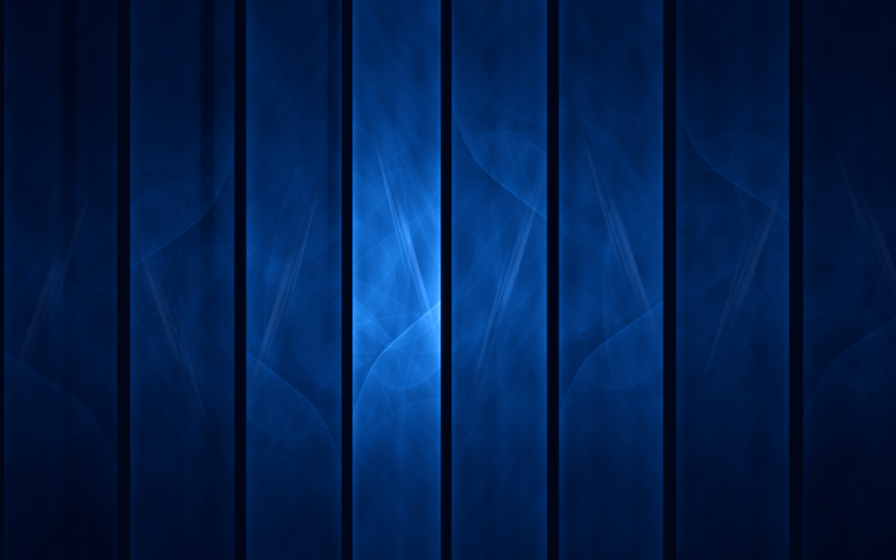
Write a Shadertoy shader that draws this background.

```glsl
vec2 hash2(vec2 p) {
    vec3 h = fract(p.xyx * vec3(0.1031, 0.1030, 0.0973));
    h += dot(h, h.yzx + 33.33);
    return fract((h.xx + h.yz) * h.zy);
}

float cornerSlope(vec2 cell, vec2 offset) {
    return dot(hash2(cell) * 2.0 - 1.0, offset);
}

float gradientNoise(vec2 p) {
    vec2 cell = floor(p), f = fract(p);
    vec2 w = f * f * f * (f * (f * 6.0 - 15.0) + 10.0);
    float low = mix(cornerSlope(cell, f),
                    cornerSlope(cell + vec2(1, 0), f - vec2(1, 0)), w.x);
    float high = mix(cornerSlope(cell + vec2(0, 1), f - vec2(0, 1)),
                     cornerSlope(cell + vec2(1, 1), f - vec2(1, 1)), w.x);
    return mix(low, high, w.y);
}

float bell(float x, float width) {
    x /= width;
    return exp(-x * x);
}

// A veil with a crisp rim at d = 0 that fades towards positive d
float veil(float d, float fade, float px) {
    return smoothstep(-px, px, d) * exp(-max(d, 0.0) * fade);
}

// Faint crossing arcs
float web(vec2 q, float seed, float px) {
    float sum = 0.0;
    for (int i = 0; i < 26; i++) {
        vec2 a = hash2(vec2(float(i) + 3.0, 17.0));
        vec2 b = hash2(vec2(float(i) + 41.0, seed + 9.0));
        float radius = 0.08 + 0.9 * a.x * a.x;
        float angle = 6.2832 * a.y + 0.5 * b.x;
        vec2 rim = vec2(0.0, (b.y - 0.5) * 0.75);
        float d = radius - length(q - rim - radius * vec2(cos(angle), sin(angle)));
        sum += 0.05 * veil(d, 40.0, px) + 0.045 * bell(d, 0.0013 + px * 0.4);
    }
    return sum;
}

// Swirling sheets near the lower part of a panel
float swirl(vec2 q, float px) {
    float x = q.x, bend = min(x, 0.0);
    float upper = -0.095 + 0.15 * x + 0.8 * bend * bend * bend - q.y;
    float lower = q.y + 0.185 - 0.28 * (x - 0.05) * (x - 0.05);
    float tail = -0.2 - 0.13 * (x - 0.4) * (x - 0.4) - q.y;
    float lowerPart = smoothstep(-0.35, 0.05, x);
    return 0.28 * veil(upper, 24.0, px) + 0.22 * bell(upper, 0.0025)
         + lowerPart * (0.1 * veil(lower, 40.0, px) + 0.1 * bell(lower, 0.0025))
         + 0.14 * veil(tail, 22.0, px);
}

// Bundle of slanted bright fibres
float fibres(vec2 q) {
    float sum = 0.0;
    for (int i = 0; i < 8; i++) {
        vec2 h = hash2(vec2(float(i) + 5.0, 71.0));
        float d = q.x - 0.19 + 0.16 * (h.x - 0.5) + (1.25 + 0.45 * h.y) * q.y;
        sum += (0.3 + 0.45 * h.y) * bell(d, 0.013) * bell(q.y - 0.02 - 0.14 * h.x, 0.1);
    }
    return sum;
}

void mainImage(out vec4 fragColor, in vec2 fragCoord) {
    float px = 1.0 / iResolution.y;
    vec2 p = (fragCoord - 0.5 * iResolution.xy) * px;

    // Panels widen away from the brightest one
    float dx = p.x + 0.0917;
    float k = sign(dx) * (sqrt(0.0299 + 0.0354 * abs(dx)) - 0.1729) / 0.0177;
    float id = floor(k + 0.5);
    float u = k - id;
    float soft = 0.006 + 4.0 * px;
    float panel = 1.0 - smoothstep(0.446 - soft, 0.446 + soft, abs(u));

    // Each panel mirrors the same motif
    float side = id < 0.0 ? -1.0 : 1.0;
    float odd = mod(id, 2.0);
    float flip = side * (1.0 - 2.0 * odd);
    vec2 q = vec2(u * side, (p.y + 0.01 - 0.09 * odd * side) * flip);
    vec2 even = vec2(q.x * 0.18, q.y);

    // Overall light
    float main = bell(id, 0.4);
    float light = 0.055 + 0.21 * bell(id - 0.5, 2.55);
    light += main * (0.05 + 0.13 * bell(p.y + 0.03, 0.3));
    light *= 0.43 + 0.12 * p.y + 0.57 * bell(p.y + 0.01, 0.32);

    // Smoke, upright bands and glowing sides
    float smoke = gradientNoise(mat2(14.0, 5.0, -9.0, 4.0) * even + 7.0)
                + 0.6 * gradientNoise(mat2(40.0, -9.0, 22.0, 8.0) * even + 3.0);
    float bands = gradientNoise(vec2(k * 7.0, p.y * 0.4 + 4.0));
    float strip = 1.0 - smoothstep(0.045, 0.075, abs(u - 0.53 - 0.16 * id));
    strip *= step(id, -0.5) * smoothstep(-0.15, 0.35, p.y);
    float rim = max(0.446 - abs(u), 0.0);
    float sides = 0.3 * exp(-rim * 16.0) + 0.22 * exp(-rim * 60.0);

    float detail = 0.85 + 0.25 * smoke + 0.18 * bands + sides - 0.3 * strip;
    detail += web(even, id, px) * bell(q.y, 0.42);
    detail += swirl(q, px) * bell(q.y + 0.12, 0.15);
    detail += 0.45 * main * exp(-rim * 9.0) * step(0.0, u) * bell(p.y + 0.07, 0.14);

    // Blue tone ramp, with a dim glow left in the gaps
    float g = clamp(mix(0.018, light * detail, panel), 0.0, 0.85);
    vec3 color = vec3(g * g * g, g, 0.05 + 2.3 * g - 1.2 * g * g);
    color += vec3(0.36, 0.4, 0.46) * light * fibres(q) * panel;
    fragColor = vec4(clamp(color, 0.0, 1.0), 1.0);
}
```
